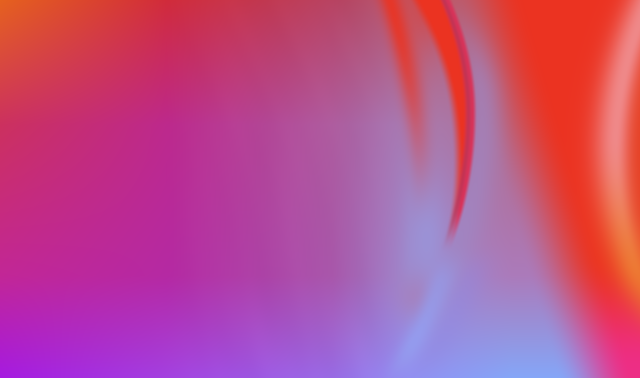
Give the GLSL for this background, as a Shadertoy shader.

```glsl
// Vertical blend of four colours, from the bottom to the top
vec3 verticalRamp(float y, vec3 low, vec3 lowMid, vec3 highMid, vec3 high) {
    vec3 c = mix(low, lowMid, clamp(y / 0.27, 0.0, 1.0));
    c = mix(c, highMid, clamp((y - 0.27) / 0.40, 0.0, 1.0));
    return mix(c, high, clamp((y - 0.67) / 0.33, 0.0, 1.0));
}

// Bell-shaped falloff with its own width on each side
float softRidge(float d, float leftWidth, float rightWidth) {
    float t = d / (d < 0.0 ? leftWidth : rightWidth);
    return exp(-t * t);
}

float softSpot(vec2 p, vec2 centre, vec2 radius) {
    vec2 d = (p - centre) / radius;
    return exp(-dot(d, d));
}

// Sideways parabola: x of a curve whose apex is at apex
float bowX(float y, vec2 apex, float bendBelow, float bendAbove) {
    float d = y - apex.y;
    return apex.x + (d < 0.0 ? bendBelow : bendAbove) * d * d;
}

// Slanted silk grain from layered sines
float silkGrain(vec2 p) {
    float sum = 0.0;
    float gain = 0.5;
    float frequency = 45.0;
    for (int i = 0; i < 3; i++) {
        sum += gain * sin(frequency * (p.x + 0.18 * p.y) + 3.0 * sin(5.0 * p.y + float(i)));
        gain *= 0.5;
        frequency *= 1.9;
    }
    return sum;
}

// Broad colour field blended across five columns
vec3 colourField(vec2 p) {
    vec3 edge = verticalRamp(p.y, vec3(0.65, 0.10, 0.88), vec3(0.76, 0.15, 0.59),
                             vec3(0.80, 0.19, 0.37), vec3(0.90, 0.38, 0.12));
    vec3 magenta = verticalRamp(p.y, vec3(0.64, 0.25, 0.88), vec3(0.71, 0.16, 0.64),
                                vec3(0.74, 0.16, 0.55), vec3(0.82, 0.17, 0.23));
    vec3 mauve = verticalRamp(p.y, vec3(0.60, 0.42, 0.90), vec3(0.66, 0.34, 0.67),
                              vec3(0.68, 0.36, 0.62), vec3(0.72, 0.26, 0.38));
    vec3 lilac = verticalRamp(p.y, vec3(0.57, 0.56, 0.95), vec3(0.62, 0.53, 0.80),
                              vec3(0.65, 0.49, 0.71), vec3(0.71, 0.37, 0.46));
    vec3 sky = verticalRamp(p.y, vec3(0.52, 0.65, 0.97), vec3(0.67, 0.48, 0.73),
                            vec3(0.70, 0.42, 0.55), vec3(0.72, 0.38, 0.46));
    vec3 c = mix(edge, magenta, clamp(p.x / 0.26, 0.0, 1.0));
    c = mix(c, mauve, clamp((p.x - 0.26) / 0.26, 0.0, 1.0));
    c = mix(c, lilac, clamp((p.x - 0.52) / 0.12, 0.0, 1.0));
    return mix(c, sky, clamp((p.x - 0.64) / 0.16, 0.0, 1.0));
}

// Wide red fold on the right with a curved sheen
vec3 addRedFold(vec3 c, vec2 p, vec3 red) {
    float side = p.x - (0.765 + 0.17 * (1.0 - p.y));
    float lowness = 1.0 - smoothstep(0.02, 0.32, p.y);
    vec3 fold = mix(red, vec3(0.93, 0.18, 0.52), lowness);
    c = mix(c, fold, smoothstep(-0.065, 0.055, side));

    float sheenSide = p.x - bowX(p.y, vec2(0.962, 0.60), 0.33, 0.33);
    vec3 sheen = mix(vec3(0.93, 0.50, 0.20), vec3(0.94, 0.57, 0.58), smoothstep(0.25, 0.65, p.y));
    vec3 inner = mix(vec3(0.93, 0.40, 0.16), vec3(0.90, 0.25, 0.14), smoothstep(0.2, 0.45, p.y));
    c = mix(c, inner, smoothstep(-0.01, 0.03, sheenSide) * smoothstep(0.08, 0.25, p.y));
    float strength = 0.9 * smoothstep(0.04, 0.30, p.y);
    return mix(c, sheen, strength * softRidge(sheenSide, 0.034, 0.022));
}

// Bowed blade, its dark seam and the fainter rib beside it
vec3 addBlade(vec3 c, vec2 p, vec3 red, float pixel) {
    float side = p.x - bowX(p.y, vec2(0.742, 0.70), -0.30, -0.43);
    float width = 0.052 * max(p.y - 0.33, 0.0) / 0.67;
    float tipFade = smoothstep(0.33, 0.45, p.y);

    float ribSide = p.x - bowX(p.y, vec2(0.657, 0.45), 0.0, -0.16);
    float ribFade = smoothstep(0.38, 1.0, p.y);
    c = mix(c, red, 0.9 * ribFade * softRidge(ribSide, 0.016, 0.020));
    c = mix(c, red, 0.55 * softSpot(p, vec2(0.665, 1.03), vec2(0.035, 0.16)));

    // Pale halo outside the bow
    float haloFade = smoothstep(0.1, 0.4, p.y) * (1.0 - smoothstep(0.75, 1.0, p.y));
    c = mix(c, vec3(0.62, 0.53, 0.77), 0.6 * haloFade * softRidge(side - 0.012, 0.02, 0.03));

    float body = smoothstep(-width - 0.012, -width + 0.006, side)
               * (1.0 - smoothstep(-0.003 - pixel, 0.003 + pixel, side));
    vec3 bladeColour = mix(red, vec3(0.85, 0.20, 0.35), smoothstep(-0.019, -0.008, side));
    c = mix(c, bladeColour, body * tipFade);
    float seam = softRidge(side + 0.010, 0.003 + pixel, 0.003 + pixel);
    return mix(c, vec3(0.70, 0.20, 0.32), 0.55 * seam * tipFade);
}

// Pale pocket under the blade and the wisp trailing from its tip
vec3 addWisp(vec3 c, vec2 p) {
    c = mix(c, vec3(0.60, 0.59, 0.86), 0.75 * softSpot(p, vec2(0.668, 0.37), vec2(0.034, 0.16)));
    c = mix(c, vec3(0.66, 0.49, 0.71), 0.6 * softSpot(p, vec2(0.648, 0.215), vec2(0.03, 0.06)));
    float side = p.x - bowX(p.y, vec2(0.742, 0.70), -0.26, -0.26);
    float fade = smoothstep(-0.04, 0.10, p.y) * (1.0 - smoothstep(0.25, 0.36, p.y));
    c = mix(c, vec3(0.58, 0.62, 0.94), 0.8 * fade * softRidge(side, 0.018, 0.022));
    return mix(c, vec3(0.57, 0.53, 0.88), 0.4 * fade * softRidge(side - 0.04, 0.02, 0.03));
}

void mainImage(out vec4 fragColor, in vec2 fragCoord) {
    vec2 p = fragCoord / iResolution.xy;
    vec3 red = vec3(0.92, 0.20, 0.13);
    vec3 colour = colourField(p);
    float grainMask = smoothstep(0.2, 0.4, p.x) * (1.0 - smoothstep(0.55, 0.65, p.x));
    colour += 0.008 * grainMask * silkGrain(p);
    colour = addWisp(colour, p);
    colour = addRedFold(colour, p, red);
    colour = addBlade(colour, p, red, 0.7 / iResolution.x);
    fragColor = vec4(clamp(colour, 0.0, 1.0), 1.0);
}
```
